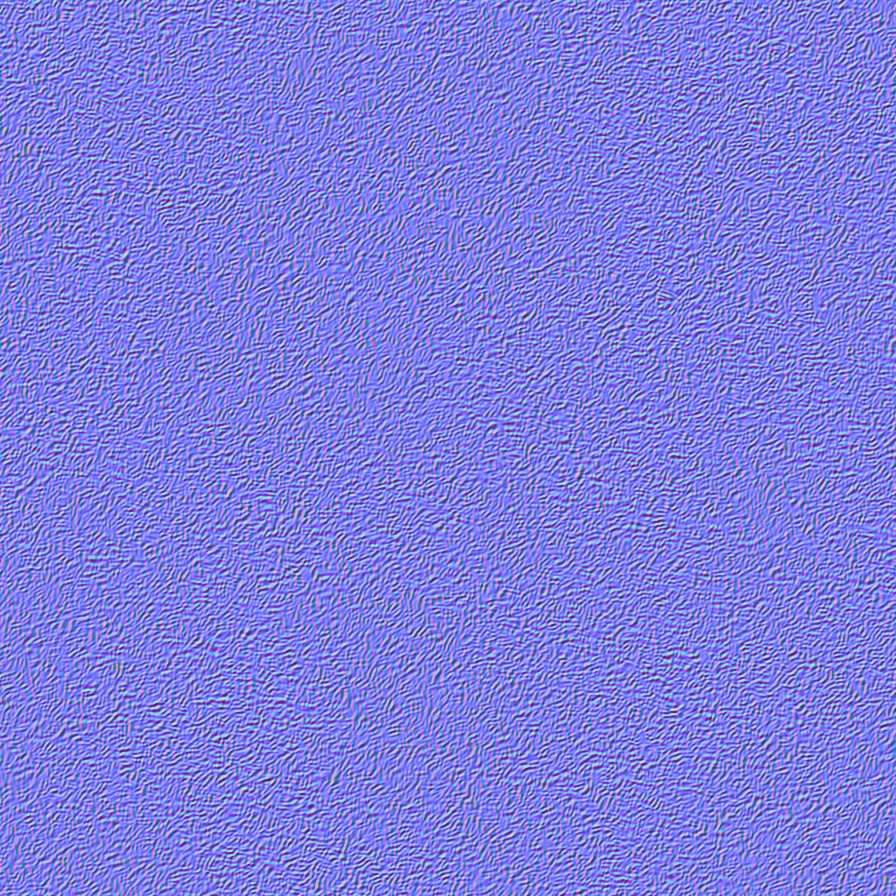
Write a Shadertoy shader that draws this texture map.

```glsl
const float CELLS = 102.0;       // wrinkle cells across the canvas
const int WAVES_PER_CELL = 3;    // wavelets scattered in each cell
const vec2 CYCLES = vec2(1.05, 2.3); // fewest and most ridges per cell
const float RIDGE_ANGLE = 0.86;  // mean direction of the ridges, radians
const float ANGLE_SWAY = 0.3;    // slow bending over the canvas
const float ANGLE_JITTER = 0.95; // spread between neighbouring wavelets
const float SWAY_SCALE = 7.0;    // bends across the canvas
const float PATCH_SCALE = 9.0;   // deep and shallow patches across the canvas
const float DEPTH = 0.62;        // overall steepness
const float DEPTH_SWAY = 0.12;   // steepness change between patches
const float SKEW = 0.16;         // sharpens the slopes facing one side
const float LEAN_MEAN = 0.26;    // mean square slope, keeps the skew centred
const vec2 CREASE = vec2(-1.6, -0.3); // shade where creases are full, gone
const vec2 CREASE_MIX = vec2(0.9, 0.45); // share of slope and height in shade
const float CREASE_DARK = 0.36;  // loss of blue in the creases
const float TAU = 6.2831853;

// Integer hash giving three values from 0 to 1
vec3 hash3(ivec3 cell) {
    uvec3 v = uvec3(cell + 4096) * 1664525u + 1013904223u;
    v.x += v.y * v.z;
    v.y += v.z * v.x;
    v.z += v.x * v.y;
    v ^= v >> 16u;
    v.x += v.y * v.z;
    v.y += v.z * v.x;
    v.z += v.x * v.y;
    return vec3(v >> 8u) / 16777216.0;
}

// Smooth value noise from -1 to 1
float valueNoise(vec2 p, int layer) {
    ivec2 i = ivec2(floor(p));
    vec2 f = fract(p);
    f = f * f * (3.0 - 2.0 * f);
    float a = hash3(ivec3(i, layer)).x;
    float b = hash3(ivec3(i + ivec2(1, 0), layer)).x;
    float c = hash3(ivec3(i + ivec2(0, 1), layer)).x;
    float d = hash3(ivec3(i + ivec2(1, 1), layer)).x;
    return 2.0 * mix(mix(a, b, f.x), mix(c, d, f.x), f.y) - 1.0;
}

// Downhill slope (xy) and height (z): a sum of short oriented wavelets
vec3 wrinkles(vec2 p, float ridgeAngle) {
    ivec2 home = ivec2(floor(p));
    vec3 sum = vec3(0.0);
    for (int y = -1; y <= 1; y++)
    for (int x = -1; x <= 1; x++)
    for (int k = 0; k < WAVES_PER_CELL; k++) {
        ivec2 cell = home + ivec2(x, y);
        vec3 place = hash3(ivec3(cell, 2 * k));
        vec3 shape = hash3(ivec3(cell, 2 * k + 1));
        vec2 offset = p - vec2(cell) - place.xy;
        float window = max(0.0, 1.0 - dot(offset, offset));
        float angle = ridgeAngle + ANGLE_JITTER * (2.0 * shape.x - 1.0);
        vec2 across = vec2(sin(angle), -cos(angle));
        float cycles = mix(CYCLES.x, CYCLES.y, shape.y);
        float phase = TAU * (cycles * dot(offset, across) + place.z);
        sum += window * window * vec3(across * sin(phase), cos(phase));
    }
    return sum;
}

void mainImage(out vec4 fragColor, in vec2 fragCoord) {
    vec2 uv = fragCoord / min(iResolution.x, iResolution.y);

    // Slow changes of direction and depth
    float bend = valueNoise(uv * SWAY_SCALE, 20)
               + 0.5 * valueNoise(uv * SWAY_SCALE * 2.3, 21);
    float ridgeAngle = RIDGE_ANGLE + ANGLE_SWAY * bend;
    float depth = DEPTH * (1.0 + DEPTH_SWAY * valueNoise(uv * PATCH_SCALE, 22));

    // Steep narrow slopes on one side, broad gentle ones on the other
    vec3 hide = wrinkles(uv * CELLS, ridgeAngle);
    vec2 slope = depth * hide.xy;
    vec2 facing = vec2(sin(RIDGE_ANGLE), -cos(RIDGE_ANGLE));
    float lean = dot(slope, facing);
    slope += facing * SKEW * (lean * lean - LEAN_MEAN);

    // Pack the normal as colour, green pointing down
    vec3 normal = normalize(vec3(slope.x, -slope.y, 1.0));
    vec3 color = 0.5 + 0.5 * normal;

    // Darken the creases on the far side of each ridge
    float shade = dot(CREASE_MIX, vec2(dot(hide.xy, facing), hide.z));
    color.b -= CREASE_DARK * (1.0 - smoothstep(CREASE.x, CREASE.y, shade));
    fragColor = vec4(color, 1.0);
}
```
